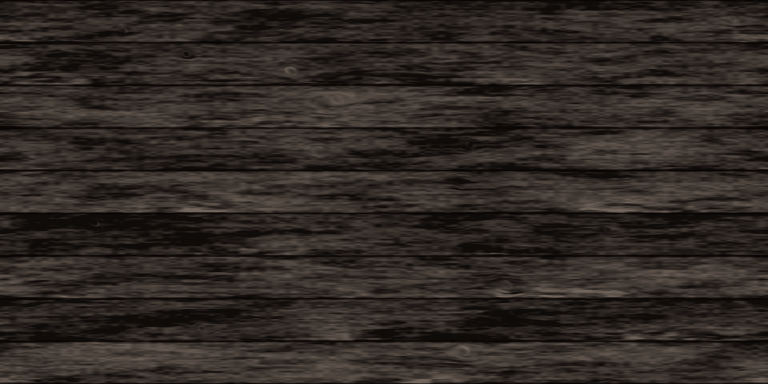
Give the GLSL for this texture, as a WebGL 1 fragment shader.

```glsl
precision highp float;
uniform vec2 u_resolution;

const float PLANKS = 9.0;
const float ASPECT = 2.0;
const vec3 CHAR_BROWN = vec3(0.08, 0.063, 0.054);
const vec3 WORN_BROWN = vec3(0.36, 0.32, 0.29);

float hash(vec2 p) {
  vec3 q = fract(vec3(p.xyx) * 0.1031);
  q += dot(q, q.yzx + 33.33);
  return fract((q.x + q.y) * q.z);
}

// Value noise that wraps across the canvas; freq.x is a whole number.
float noise(vec2 p, vec2 freq, float seed) {
  vec2 g = p * freq;
  vec2 cell = floor(g);
  vec2 f = fract(g);
  f = f * f * (3.0 - 2.0 * f);
  float left = mod(cell.x, freq.x);
  float right = mod(cell.x + 1.0, freq.x);
  float y = cell.y + seed * 17.0;
  float low = mix(hash(vec2(left, y)), hash(vec2(right, y)), f.x);
  float high = mix(hash(vec2(left, y + 1.0)), hash(vec2(right, y + 1.0)), f.x);
  return mix(low, high, f.y);
}

float fbm(vec2 p, vec2 freq, float seed) {
  float sum = 0.0;
  float weight = 0.5;
  for (int i = 0; i < 3; i++) {
    sum += weight * noise(p, freq, seed);
    freq *= 2.0;
    seed += 31.0;
    weight *= 0.6;
  }
  return sum / 0.98;
}

// Returns grain displacement in x and tone change in y.
vec2 knot(vec2 p, float plank, float index) {
  vec2 id = vec2(plank * 7.0 + 3.0, index * 13.0 + 5.0);
  vec2 center = vec2(hash(id), (plank + mix(0.25, 0.8, hash(id + 41.0))) / PLANKS);
  float radius = mix(0.009, 0.016, hash(id + 83.0));
  float strength = mix(0.1, 0.8, hash(id + 127.0));
  float dx = (fract(p.x - center.x + 0.5) - 0.5) * ASPECT;
  float dy = p.y - center.y;
  float r = length(vec2(dx, dy * 1.5 + dx * 0.3)) / radius;
  float bend = -0.7 * dy * exp(-r * r * 0.2);
  float arc = 0.5 + 0.5 * sin(atan(dy, dx) + 6.283 * hash(id + 151.0));
  float rim = arc * exp(-10.0 * (r - 1.0) * (r - 1.0));
  float core = exp(-5.0 * r * r);
  return vec2(bend, strength * (0.6 * rim - 0.3 * core));
}

float grainTone(vec2 p, float seed) {
  float broad = noise(p, vec2(5.0, 11.0), seed) + noise(p, vec2(9.0, 24.0), seed + 3.0);
  float fine = noise(p, vec2(24.0, 165.0), seed + 5.0);
  float fibre = noise(p, vec2(120.0, 250.0), seed + 9.0);
  float stain = smoothstep(0.46, 0.72, fbm(p, vec2(14.0, 58.0), seed + 14.0));
  float crack = smoothstep(0.68, 0.95, noise(p, vec2(18.0, 120.0), seed + 22.0));
  return 0.32 * (broad - 1.0) + 0.42 * (fine - 0.5) + 0.46 * (fibre - 0.5)
    - 0.42 * stain - 0.25 * crack;
}

// Bleached streaks, strongest along the lower edge of a plank.
float wornTone(vec2 p, float across, float seed) {
  float patchMask = smoothstep(0.55, 0.88, noise(p, vec2(9.0, PLANKS), seed + 60.0));
  float streak = smoothstep(0.35, 0.8, noise(p, vec2(40.0, 165.0), seed + 71.0));
  return 0.85 * patchMask * streak * exp(-across * 3.0);
}

float seamMask(float distanceToSeam, float width, float pixel) {
  return 1.0 - smoothstep(width - pixel, width + pixel, distanceToSeam);
}

void main() {
  vec2 uv = gl_FragCoord.xy / u_resolution;
  float pixel = 1.0 / u_resolution.y;
  float plank = floor(uv.y * PLANKS);
  float across = fract(uv.y * PLANKS);
  float seed = plank * 3.0 + 1.0;

  // Knots and gentle waves bend the grain.
  vec2 knots = vec2(0.0);
  for (int i = 0; i < 2; i++) {
    knots += knot(uv, plank, float(i));
  }
  float wave = 0.006 * (noise(uv, vec2(12.0, 14.0), seed + 90.0) - 0.5);
  vec2 grainPos = uv + vec2(0.0, knots.x + wave);

  // Plank tint, grain and wear.
  float tone = 0.52 + 0.13 * cos(2.9 * plank);
  tone += grainTone(grainPos, seed) + knots.y;
  tone += wornTone(grainPos, across, seed);

  // Shaded edges, chipped highlights and dark seams.
  float edge = min(across, 1.0 - across) / PLANKS;
  float ragged = noise(uv, vec2(90.0, 2.0), 140.0);
  float chips = smoothstep(0.55, 0.9, noise(uv, vec2(38.0, PLANKS), seed + 105.0));
  float lip = exp(-pow((across / PLANKS - 0.0065) / 0.002, 2.0));
  tone -= 0.22 * exp(-edge * 130.0);
  tone += 0.38 * chips * lip;
  float seam = seamMask(edge, 0.0012 + 0.002 * ragged, pixel);
  tone = mix(clamp(tone, -0.08, 1.3), -0.2, 0.9 * seam);

  gl_FragColor = vec4(mix(CHAR_BROWN, WORN_BROWN, tone), 1.0);
}
```
